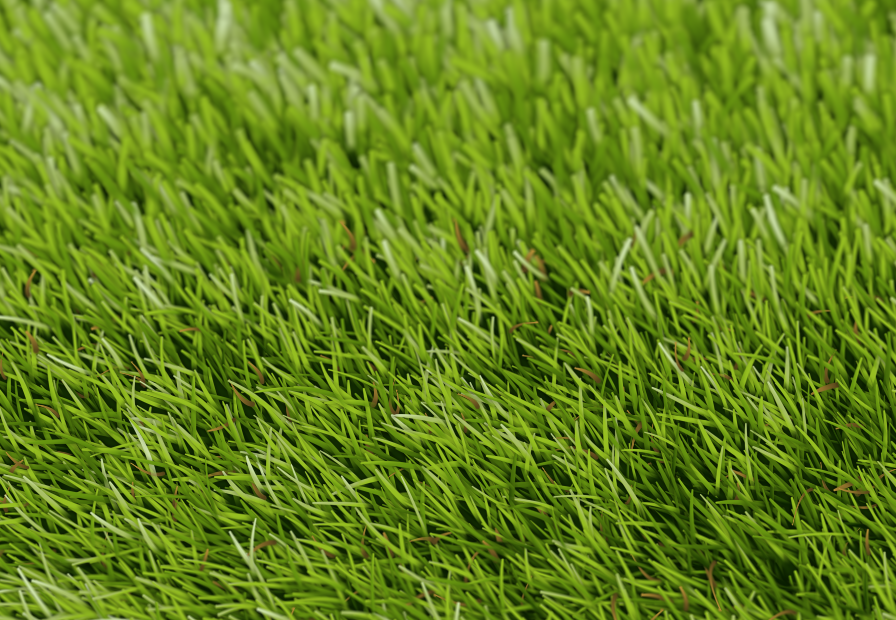
This texture is drawn by a WebGL 1 fragment shader. Its source:

```glsl
precision highp float;
// Sunlit turf seen at a low angle, with a sharp band below the middle.
// Curved, tapered blades are scattered in jittered cells and stacked in layers
// from dark thatch up to bright tips; distance from the sharp band softens them.

uniform vec2 u_resolution;

#define LAYERS 24
#define CELL 0.075
#define BLADE_LENGTH 0.126
#define BLADE_WIDTH 0.0050
#define FOCUS_TOP 0.38
#define FOCUS_BOTTOM 0.20
#define FAR_BLUR 0.025
#define NEAR_BLUR 0.016
#define SHADOW 0.15
#define TONE_BIAS 0.67
#define TUFT_DEPTH 0.23
#define BROWN_SHARE 0.04

const vec3 DEEP = vec3(0.04, 0.13, 0.00);
const vec3 DARK = vec3(0.14, 0.27, 0.01);
const vec3 MID = vec3(0.28, 0.43, 0.04);
const vec3 GREEN = vec3(0.40, 0.58, 0.06);
const vec3 LIGHT = vec3(0.59, 0.75, 0.13);
const vec3 PALE = vec3(0.66, 0.75, 0.40);
const vec3 GLOSS = vec3(0.80, 0.88, 0.66);
const vec3 BROWN = vec3(0.53, 0.42, 0.16);

vec4 hash4(vec3 p) {
  vec4 q = fract(p.xyzx * vec4(0.1031, 0.1030, 0.0973, 0.1099));
  q += dot(q, q.wzxy + 33.33);
  return fract((q.xxyz + q.yzzw) * q.zywx);
}

// Colour ramp whose stops follow the share of each colour.
vec3 grassColor(float tone) {
  vec3 c = mix(DEEP, DARK, smoothstep(0.02, 0.13, tone));
  c = mix(c, MID, smoothstep(0.13, 0.30, tone));
  c = mix(c, GREEN, smoothstep(0.30, 0.55, tone));
  c = mix(c, LIGHT, smoothstep(0.55, 0.82, tone));
  c = mix(c, PALE, smoothstep(0.93, 1.10, tone));
  return mix(c, GLOSS, smoothstep(1.13, 1.35, tone));
}

// Broad tufts of light and shade.
float tufts(vec2 p) {
  float wave = sin(p.x * 8.0 + 2.0 * sin(p.y * 6.0)) * sin(p.y * 13.0 + p.x * 5.0);
  return 0.5 * wave + 0.5 * sin(p.x * 19.0 + p.y * 14.0 + 2.0 * sin(p.y * 17.0 - p.x * 6.0));
}

// Paints one blade, with its soft shadow, over the colour below.
vec3 paintBlade(vec3 below, vec2 p, vec2 center, float height, float blur, vec4 ra, vec4 rb) {
  float far = clamp(center.y, 0.0, 1.0);
  float right = clamp(center.x / 1.45, 0.0, 1.0);
  float brown = step(rb.w, BROWN_SHARE) * step(far, 0.62);

  // Blades lean left, flattest at the lower left corner.
  float lean = mix(1.12, 0.55, smoothstep(0.0, 0.75, far)) - 0.38 * right;
  lean += (ra.z + rb.x - 1.0) * mix(1.0, 0.6, far) + brown * (ra.w - 0.5) * 3.0;
  vec2 along = vec2(-sin(lean), cos(lean));
  vec2 across = vec2(along.y, -along.x);

  float len = BLADE_LENGTH * mix(0.55, 1.0, ra.w) * mix(1.0, 0.72, far) * (1.0 - 0.6 * brown);
  vec2 q = p - center;
  float s = dot(q, along);
  float u = clamp(s / len + 0.5, 0.0, 1.0);
  float bend = (rb.y - 0.5) * (0.5 + 2.0 * brown);
  float v = dot(q, across) - bend * len * (u * u - 0.33);
  float halfWidth = BLADE_WIDTH * mix(0.42, 1.0, rb.z) * sqrt(1.0 - 0.85 * u * u);
  float d = length(vec2(max(abs(s) - 0.5 * len, 0.0), v)) - halfWidth;

  // Tone varies by blade, layer, tuft and position from root to tip.
  float contrast = mix(1.0, 0.85, smoothstep(0.4, 1.0, far));
  float tone = (rb.w - 0.5) * 0.78 + (u - 0.5) * 0.36 + (height - 0.75) * 0.5;
  tone += TUFT_DEPTH * tufts(center);
  tone = TONE_BIAS + tone * contrast + 0.10 * smoothstep(0.3, 1.0, far);
  tone -= 0.14 * right * (1.0 - smoothstep(0.15, 0.6, far));
  tone += 0.07 * clamp(v / halfWidth, -1.0, 1.0) * (1.0 - smoothstep(0.002, 0.008, blur));
  vec3 blade = mix(grassColor(tone), BROWN * (0.65 + 0.7 * u), brown);

  // Roots fade into the thatch, so that only tips have a clear end.
  float root = smoothstep(0.0, 0.35, u + 0.3 * brown);
  float shade = 1.0 - smoothstep(-0.002, 0.007 + blur, d);
  float cover = 1.0 - smoothstep(max(-blur, -halfWidth), blur, d);
  cover *= root * mix(1.0, 0.85, smoothstep(0.003, 0.012, blur));
  return mix(below * (1.0 - SHADOW * shade * root), blade, cover);
}

void main() {
  vec2 p = gl_FragCoord.xy / u_resolution.y;
  float blur = 0.0011 + FAR_BLUR * max(p.y - FOCUS_TOP, 0.0)
             + NEAR_BLUR * max(FOCUS_BOTTOM - p.y, 0.0);
  blur = max(blur, 0.7 / u_resolution.y);

  vec3 color = mix(DEEP, DARK, 0.3 + 0.5 * smoothstep(0.4, 1.0, p.y));
  for (int i = 0; i < LAYERS; i++) {
    float layer = float(i);
    float height = layer / float(LAYERS - 1);
    vec2 shift = hash4(vec3(layer, 7.0, 3.0)).xy;
    vec2 home = floor(p / CELL + shift);
    for (int j = 0; j < 9; j++) {
      float n = float(j);
      vec2 id = home + vec2(mod(n, 3.0), floor(n / 3.0)) - 1.0;
      vec4 ra = hash4(vec3(id + 20.0, layer + 1.0));
      vec4 rb = hash4(vec3(id + 71.0, layer + 43.0));
      vec2 center = (id + 0.5 + 0.8 * (ra.xy - 0.5) - shift) * CELL;
      color = paintBlade(color, p, center, height, blur, ra, rb);
    }
  }
  gl_FragColor = vec4(color, 1.0);
}
```
